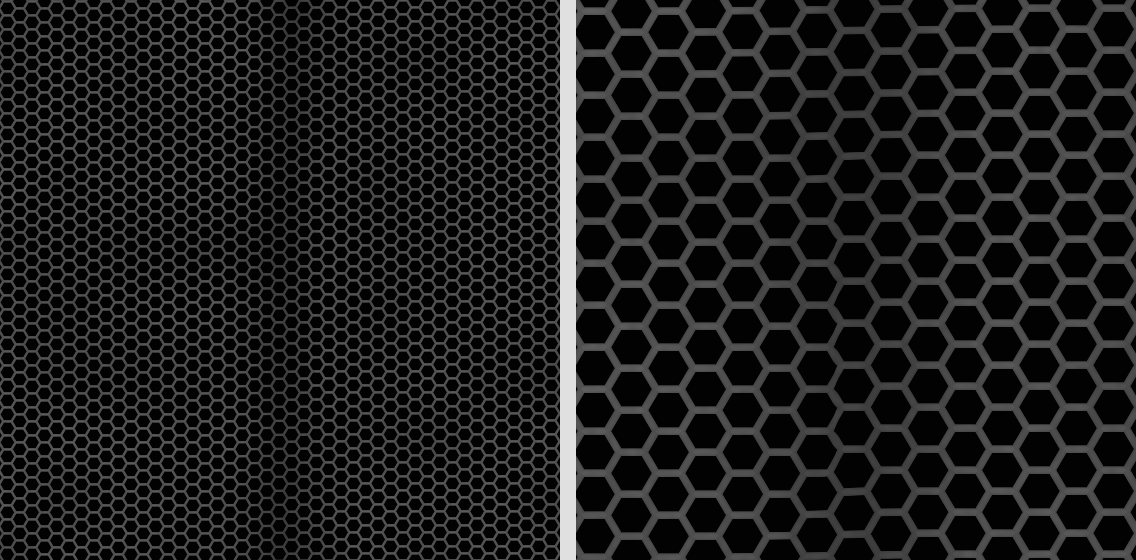
Left, the full canvas; right, a detail of the centre.
Reproduce this pattern procedurally as a Shadertoy shader.

```glsl
// Black sheet of flat-topped hexagonal holes in a thin grey mesh.
// A folded hexagon distance gives the walls; noise mottles the metal, a soft
// dark band shades the middle, and a small slip offsets the right-hand side.

const vec2  REPEATS     = vec2(45.3, 40.0);      // columns across, cells down
const vec2  ORIGIN      = vec2(0.0794, 0.6475);  // centre of one hole
const float WALL_HALF   = 0.091;                 // half wall, in cell heights
const vec3  HOLE_COLOR  = vec3(0.006);
const vec3  METAL_COLOR = vec3(0.325);
const float BAND_X      = 0.505;                 // dark band across the mesh
const float BAND_WIDTH  = 0.055;
const float BAND_DEPTH  = 0.24;
const float SLIP_X      = 0.488;                 // seam between the two halves
const float SLIP_HEIGHT = 0.0018;
const float MOTTLE      = 0.16;
const float GRAIN       = 0.10;

const vec2 HEX_PERIOD = vec2(1.7320508, 1.0);
const vec2 HEX_NORMAL = vec2(0.8660254, 0.5);

float hash21(vec2 p) {
    vec3 q = fract(vec3(p.xyx) * 0.1031);
    q += dot(q, q.yzx + 33.33);
    return fract((q.x + q.y) * q.z);
}

float valueNoise(vec2 p) {
    vec2 i = floor(p);
    vec2 f = fract(p);
    f = f * f * (3.0 - 2.0 * f);
    float low  = mix(hash21(i), hash21(i + vec2(1.0, 0.0)), f.x);
    float high = mix(hash21(i + vec2(0.0, 1.0)), hash21(i + vec2(1.0)), f.x);
    return mix(low, high, f.y);
}

// Offset from the centre of the nearest cell in two interleaved grids
vec2 hexCell(vec2 p) {
    vec2 a = mod(p + 0.5 * HEX_PERIOD, HEX_PERIOD) - 0.5 * HEX_PERIOD;
    vec2 b = mod(p, HEX_PERIOD) - 0.5 * HEX_PERIOD;
    return dot(a, a) < dot(b, b) ? a : b;
}

// Distance to the middle of the wall around a cell
float wallDistance(vec2 cell) {
    vec2 c = abs(cell);
    return 0.5 - max(c.y, dot(c, HEX_NORMAL));
}

// Abrupt slip at mid height that blends out above and below
float slipOffset(vec2 uv) {
    float calm = smoothstep(0.07, 0.17, abs(uv.y - 0.47));
    float softness = mix(0.002, 0.12, calm);
    return SLIP_HEIGHT * smoothstep(SLIP_X - softness, SLIP_X + softness, uv.x);
}

void mainImage(out vec4 fragColor, in vec2 fragCoord) {
    vec2 uv = fragCoord / iResolution.xy;

    // Mesh coverage
    vec2 p = uv - ORIGIN;
    p.y -= slipOffset(uv);
    p *= REPEATS * vec2(HEX_NORMAL.x, 1.0);
    vec2 cell = hexCell(p);
    float d = wallDistance(cell);
    float pixel = REPEATS.y / iResolution.y;
    float wall = 1.0 - smoothstep(-0.5 * pixel, 0.5 * pixel, d - WALL_HALF);

    // Metal shading: flat bars catch slightly more light than slanted ones
    float bandOffset = (uv.x - BAND_X - 0.02 * (uv.y - 0.5)) / BAND_WIDTH;
    float shade = 1.0 - BAND_DEPTH * exp(-bandOffset * bandOffset);
    shade *= 1.0 + MOTTLE * (valueNoise(uv * 9.0) - 0.5);
    shade *= 1.0 + GRAIN * (valueNoise(uv * 210.0) - 0.5);
    float flatBar = step(dot(abs(cell), HEX_NORMAL), abs(cell.y));
    shade *= mix(0.95, 1.03, flatBar);
    shade *= 1.0 - 0.12 * smoothstep(0.3, 1.0, d / WALL_HALF);

    fragColor = vec4(mix(HOLE_COLOR, METAL_COLOR * shade, wall), 1.0);
}
```
